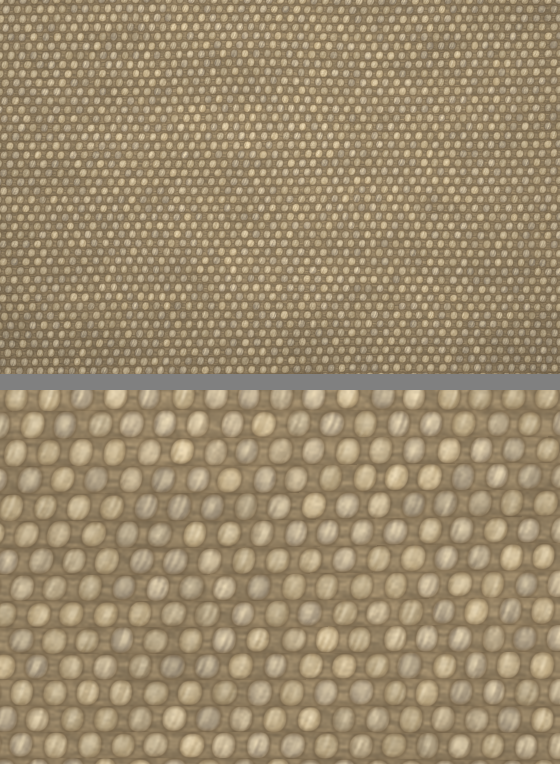
Top, the full canvas; bottom, a detail of the centre.
This texture is drawn by a Shadertoy shader. Its source:

```glsl
const vec2 REPEATS = vec2(50.0, 41.5);
const vec3 SHADOW = vec3(0.43, 0.36, 0.26);
const vec3 WEFT = vec3(0.575, 0.505, 0.39);
const vec3 YARN_GREY = vec3(0.60, 0.545, 0.46);
const vec3 YARN_TAN = vec3(0.68, 0.605, 0.465);
const vec3 YARN_CREAM = vec3(0.83, 0.77, 0.645);

float hash(vec2 p) {
    vec3 q = fract(vec3(p.xyx) * 0.1031);
    q += dot(q, q.yzx + 33.33);
    return fract((q.x + q.y) * q.z);
}

float noise(vec2 p) {
    vec2 i = floor(p), f = fract(p);
    f = f * f * (3.0 - 2.0 * f);
    return mix(mix(hash(i), hash(i + vec2(1, 0)), f.x),
               mix(hash(i + vec2(0, 1)), hash(i + vec2(1, 1)), f.x), f.y);
}

// Gentle pull of the cloth, in thread units
vec2 bendCloth(vec2 p) {
    vec2 slow = vec2(noise(p * 0.11), noise(p * 0.09 + 40.0)) - 0.5;
    return p + slow * vec2(0.5, 0.45);
}

// Horizontal thread seen in the gaps
vec3 weftColor(vec2 local, vec2 p, vec2 id) {
    float rib = sqrt(max(0.0, 1.0 - pow(abs(local.y) * 1.9, 2.0)));
    float streak = noise(vec2(p.x * 2.5 + p.y * 2.0, p.y * 7.0) + id.y * 3.7);
    vec3 tone = WEFT * (0.88 + 0.24 * streak);
    return mix(SHADOW, tone, 0.3 + 0.7 * rib);
}

// Raised vertical thread with slanted fibres
vec3 knotColor(vec2 q, vec2 id, float radius) {
    float seed = hash(id + 7.0);
    float lean = q.x - 0.32 * q.y + 0.12 * q.y * q.y;
    float fibre = noise(vec2(lean * 3.2 + seed * 50.0, q.y * 0.9 + id.y * 5.0));
    float light = exp(-2.0 * dot(q - vec2(0.0, 0.18), q - vec2(0.0, 0.18)));
    vec3 base = mix(YARN_TAN, YARN_GREY, smoothstep(0.25, 0.85, hash(id + 19.0)));
    vec3 tone = mix(base, YARN_CREAM, clamp(0.65 * light + 0.75 * (fibre - 0.4), 0.0, 1.0));
    tone *= 0.93 + 0.13 * seed;
    return mix(tone, SHADOW * 1.12, 0.65 * smoothstep(0.62, 1.08, radius));
}

vec3 weave(vec2 p, float pixel) {
    // Every other row is shifted by half a repeat
    float row = floor(p.y);
    vec2 shifted = p + vec2(0.5 * mod(row, 2.0), 0.0);
    vec2 id = vec2(floor(shifted.x), row);
    vec2 local = fract(shifted) - 0.5;

    vec2 jitter = vec2(hash(id), hash(id + 31.0)) - 0.5;
    vec2 size = vec2(0.345, 0.47) * (1.0 + 0.12 * (vec2(hash(id + 53.0), hash(id + 71.0)) - 0.5));
    vec2 q = (local - jitter * vec2(0.08, 0.05)) / size;
    q.x -= 0.1 * q.y;
    float radius = pow(pow(abs(q.x), 2.3) + pow(abs(q.y), 2.3), 1.0 / 2.3);

    vec3 color = weftColor(local, p, id);
    color = mix(color, SHADOW, 0.5 * (1.0 - smoothstep(0.98, 1.3, radius)));
    float edge = pixel / size.y;
    float cover = 1.0 - smoothstep(1.0 - edge, 1.0 + edge, radius);
    return mix(color, knotColor(q, id, radius), cover);
}

void mainImage(out vec4 fragColor, in vec2 fragCoord) {
    vec2 uv = fragCoord / iResolution.xy;
    vec2 p = bendCloth(uv * REPEATS);
    vec3 color = weave(p, REPEATS.y / iResolution.y);

    // Fine fuzz and broad uneven lighting
    color *= 0.96 + 0.08 * noise(p * 9.0);
    color *= 0.97 + 0.06 * noise(p * vec2(0.18, 0.35) + 12.0);
    vec2 fromCentre = uv - vec2(0.52, 0.62);
    color *= 1.04 - 0.24 * dot(fromCentre, fromCentre);
    fragColor = vec4(color, 1.0);
}
```
